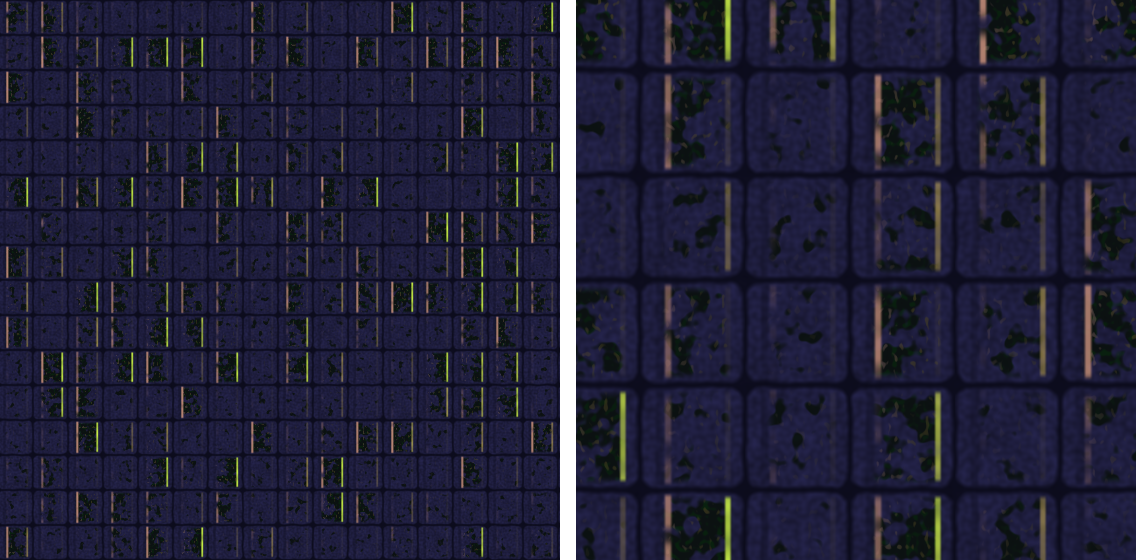
Left, the full canvas; right, a detail of the centre.
Give the GLSL for this pattern, as a WebGL 2 fragment shader.

```glsl
#version 300 es
precision highp float;

uniform vec2 u_resolution;
out vec4 fragColor;

const float REPEATS = 16.0;
const vec3 NAVY = vec3(0.118, 0.115, 0.245);
const vec3 SEAM = vec3(0.035, 0.035, 0.090);
const vec3 SOOT = vec3(0.035, 0.060, 0.045);
const vec3 MOSS = vec3(0.020, 0.130, 0.025);
const vec3 OLIVE = vec3(0.300, 0.270, 0.130);
const vec3 MAUVE = vec3(0.400, 0.320, 0.310);
const vec3 ROSE = vec3(0.780, 0.560, 0.480);
const vec3 SAND = vec3(0.720, 0.620, 0.330);
const vec3 LIME = vec3(0.760, 0.900, 0.270);

float hash(vec2 p, float seed) {
  vec3 q = fract(vec3(p.xyx) * vec3(0.1031, 0.1030, 0.0973) + seed * 0.137);
  q += dot(q, q.yzx + 33.33);
  return fract((q.x + q.y) * q.z);
}

vec2 gradient(vec2 node, float seed) {
  float angle = 6.28319 * hash(node, seed);
  return vec2(cos(angle), sin(angle));
}

// Gradient noise, roughly -0.7 to 0.7
float gradientNoise(vec2 p, float seed) {
  vec2 i = floor(p);
  vec2 f = p - i;
  vec2 w = f * f * f * (f * (f * 6.0 - 15.0) + 10.0);
  vec2 e = vec2(1.0, 0.0);
  float a = dot(gradient(i, seed), f);
  float b = dot(gradient(i + e.xy, seed), f - e.xy);
  float c = dot(gradient(i + e.yx, seed), f - e.yx);
  float d = dot(gradient(i + e.xx, seed), f - e.xx);
  return mix(mix(a, b, w.x), mix(c, d, w.x), w.y);
}

float roundedBox(vec2 p, vec2 halfSize, float radius) {
  vec2 d = abs(p) - halfSize + radius;
  return length(max(d, 0.0)) + min(max(d.x, d.y), 0.0) - radius;
}

// Soft upright stroke spanning low to high
float stroke(vec2 p, float x, float halfWidth, float low, float high) {
  float side = 1.0 - smoothstep(halfWidth * 0.35, halfWidth * 1.65, abs(p.x - x));
  float ends = smoothstep(low - 0.03, low + 0.03, p.y)
             * (1.0 - smoothstep(high - 0.03, high + 0.03, p.y));
  return side * ends;
}

void main() {
  vec2 p = gl_FragCoord.xy / u_resolution * REPEATS;
  vec2 cell = floor(p);
  vec2 local = p - cell;

  // Grainy cloth
  float grain = gradientNoise(p * 15.0, 1.0);
  float cloud = gradientNoise(p * 3.0, 2.0);
  vec3 color = NAVY * (1.0 + 0.30 * grain + 0.16 * cloud);

  // Dark seams round each tile
  vec2 tile = vec2(fract(p.x + 0.06), local.y) - 0.5;
  tile += 0.025 * vec2(gradientNoise(p * 4.0, 3.0), gradientNoise(p * 4.0, 4.0));
  float edge = roundedBox(tile, vec2(0.48, 0.475), 0.12);
  color = mix(color, SEAM, 0.85 * smoothstep(-0.035, 0.025, edge));
  float crease = stroke(local, 0.13, 0.035, 0.04, 0.96);
  color = mix(color, SEAM, crease * (0.25 + 0.3 * cloud));

  // Wear of each repeat
  float limeWear = smoothstep(0.50, 1.0, hash(cell, 5.0));
  float roseWear = smoothstep(0.45, 1.0, hash(cell, 6.0));
  float wear = max(limeWear, roseWear);

  // Sooty patches, heaviest beside the strokes
  float patchNoise = gradientNoise(p * 4.5, 7.0) + 0.6 * gradientNoise(p * 10.0, 8.0);
  float beside = max(limeWear * smoothstep(0.15, 0.70, local.x),
                     roseWear * (1.0 - smoothstep(0.30, 0.85, local.x)));
  float inside = smoothstep(0.12, 0.24, local.x) * (1.0 - smoothstep(0.74, 0.84, local.x))
               * smoothstep(0.04, 0.14, local.y) * (1.0 - smoothstep(0.86, 0.96, local.y));
  float soot = inside * smoothstep(0.10, 0.40, patchNoise + 0.65 * beside - 0.12);
  vec3 sootColor = mix(SOOT, MOSS, smoothstep(0.0, 0.4, grain) * wear);
  color = mix(color, sootColor, soot * 0.88);

  // Scattered specks
  float speckNoise = gradientNoise(p * vec2(17.0, 12.0), 9.0);
  float speck = smoothstep(0.22, 0.48, speckNoise + 0.12 * patchNoise);
  vec3 speckColor = mix(OLIVE, MAUVE, smoothstep(0.55, 0.25, local.x));
  color = mix(color, speckColor, speck * (0.12 + 0.45 * wear) * inside);

  // Rose strokes, broken along their length
  float frayed = smoothstep(-0.30, 0.25, gradientNoise(vec2(cell.x * 7.3, p.y * 3.5), 10.0)
                                          + 0.5 * roseWear - 0.15);
  float rose = stroke(local, 0.21, 0.030, 0.06, 0.95);
  color = mix(color, ROSE, rose * frayed * (0.08 + 0.82 * roseWear));

  // Sand to lime strokes
  float lime = stroke(local, 0.78, 0.026, 0.09, 0.93);
  float uneven = 0.88 + 0.35 * gradientNoise(vec2(cell.x * 5.7, p.y * 5.0), 11.0);
  vec3 limeColor = mix(SAND, LIME, smoothstep(0.35, 0.9, limeWear));
  color = mix(color, limeColor, lime * uneven * (0.07 + 0.93 * sqrt(limeWear)));

  fragColor = vec4(clamp(color, 0.0, 1.0), 1.0);
}
```
